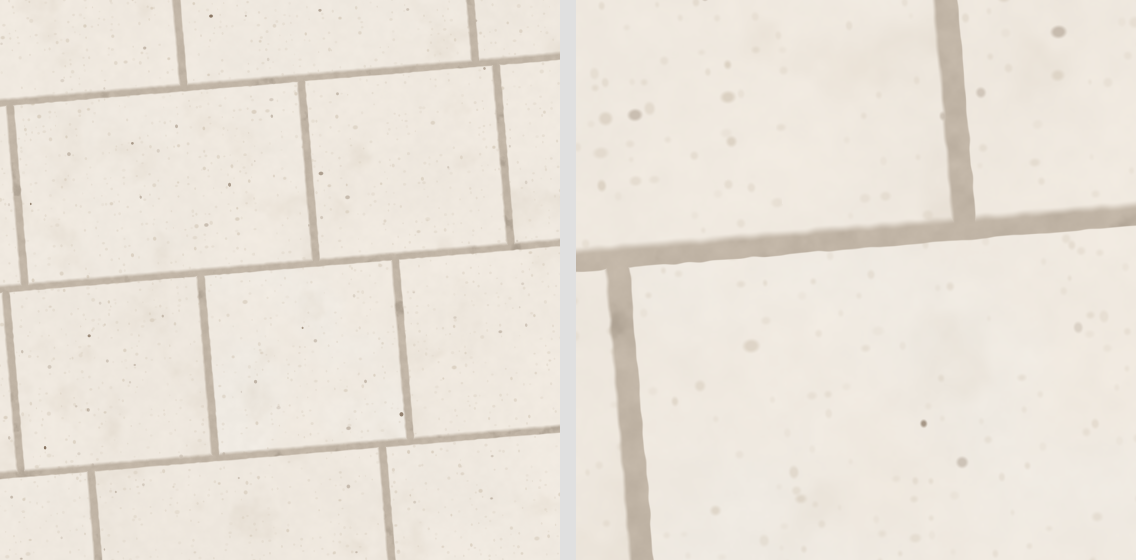
Left: the whole. Right: its middle third, enlarged.
A Shadertoy shader for this texture:

```glsl
const float TILT = 0.0832;
const float ROW_BASE = 0.150;
const float ROW_HEIGHT = 0.3315;
const float BED_WIDTH = 0.0125;
const float JOINT_WIDTH = 0.0140;
const vec3 STONE = vec3(0.937, 0.910, 0.873);
const vec3 PALE_STONE = vec3(0.938, 0.921, 0.893);
const vec3 STAIN = vec3(0.830, 0.785, 0.720);
const vec3 GROUT = vec3(0.755, 0.708, 0.650);
const vec3 PIT = vec3(0.480, 0.400, 0.320);

// Per row: first joint, then the widths of the next two tiles
const vec3 ROWS[4] = vec3[4](
    vec3(0.175, 0.522, 0.522),
    vec3(0.050, 0.349, 0.349),
    vec3(0.085, 0.522, 0.349),
    vec3(0.397, 0.523, 0.523));

float hash(vec2 p) {
    vec3 q = fract(p.xyx * vec3(0.1031, 0.1030, 0.0973));
    q += dot(q, q.yzx + 33.33);
    return fract((q.x + q.y) * q.z);
}

float noise(vec2 p) {
    vec2 i = floor(p), f = fract(p);
    f = f * f * (3.0 - 2.0 * f);
    return mix(mix(hash(i), hash(i + vec2(1, 0)), f.x),
               mix(hash(i + vec2(0, 1)), hash(i + vec2(1, 1)), f.x), f.y);
}

float fbm(vec2 p) {
    float sum = 0.0, gain = 0.5;
    for (int i = 0; i < 4; i++) {
        sum += gain * noise(p);
        p = p * 2.03 + 17.3;
        gain *= 0.5;
    }
    return sum / 0.9375;
}

// One randomly placed, sized and stretched spot in some of the cells
float spots(vec2 p, float cells, float chance, float radius, float soft) {
    vec2 id = floor(p * cells) + 71.0;
    vec2 center = 0.25 + 0.5 * vec2(hash(id + 3.7), hash(id + 9.2));
    vec2 d = (fract(p * cells) - center) / cells;
    d.x *= mix(0.75, 1.4, hash(id + 5.1));
    float size = radius * mix(0.6, 1.2, hash(id + 13.9));
    float disc = 1.0 - smoothstep(size - soft, size + soft, length(d));
    return disc * step(hash(id), chance) * mix(0.4, 1.0, hash(id + 21.4));
}

// Coverage of a band around zero with separate edge softness below and above
float band(float d, float width, float below, float above) {
    float h = 0.5 * width;
    return smoothstep(-h - below, -h + below, d)
         * (1.0 - smoothstep(h - above, h + above, d));
}

void mainImage(out vec4 fragColor, in vec2 fragCoord) {
    vec2 p = fragCoord / iResolution.y;
    float px = 1.0 / iResolution.y;
    float c = cos(TILT), s = sin(TILT);
    vec2 uv = vec2(c * p.x + s * p.y, c * p.y - s * p.x);

    // Slightly worn edges
    vec2 wall = uv + 0.0012 * (vec2(noise(p * 130.0), noise(p * 130.0 + 40.0)) - 0.5);

    // Bed joints
    float v = (wall.y - ROW_BASE) / ROW_HEIGHT;
    float bedDist = (v - floor(v + 0.5)) * ROW_HEIGHT;
    float grout = band(bedDist, BED_WIDTH, px, 0.0025 + px);

    // Upright joints of this row
    float row = clamp(floor(v), -1.0, 2.0);
    vec3 course = ROWS[int(row) + 1];
    float joint = course.x, column = 0.0;
    for (int i = 0; i < 3; i++) {
        grout = max(grout, band(wall.x - joint, JOINT_WIDTH, 0.001 + px, px));
        column += step(joint, wall.x);
        joint += i == 0 ? course.y : course.z;
    }

    // Stone tone, mottling and soft smudges
    vec2 tile = vec2(column, row + 5.0);
    float pale = row == 0.0 && column == 2.0 ? 0.7 : 0.25 * hash(tile);
    vec3 color = mix(STONE, PALE_STONE, pale * smoothstep(0.25, 0.65, fbm(uv * 7.0)));
    color += 0.006 * (hash(tile + 8.0) - 0.5);
    color += 0.020 * (fbm(p * 75.0) - 0.5) + 0.016 * (fbm(p * 9.0 + 5.0) - 0.5);
    float smudge = smoothstep(0.57, 0.80, fbm(p * 11.0 + tile * 3.0));
    color = mix(color, STAIN, 0.32 * smudge * fbm(p * 45.0));

    // Faint flecks and a few dark pits
    color = mix(color, STAIN, 0.40 * spots(uv, 88.0, 0.22, 0.0022, 0.0014));
    color = mix(color, STAIN, 0.75 * spots(uv + 0.37, 41.0, 0.16, 0.0030, 0.0016));
    color = mix(color, PIT, 0.40 * spots(uv + 0.61, 27.0, 0.09, 0.0028, 0.0014));
    color = mix(color, PIT, 0.95 * spots(uv + 0.13, 11.0, 0.11, 0.0032, 0.0012));

    // Grainy grout with occasional dirt
    vec3 groutColor = GROUT + 0.06 * (fbm(p * 95.0) - 0.5);
    groutColor -= 0.07 * smoothstep(0.62, 0.85, fbm(p * 38.0 + 11.0));
    color = mix(color, groutColor, grout);

    fragColor = vec4(color, 1.0);
}
```
